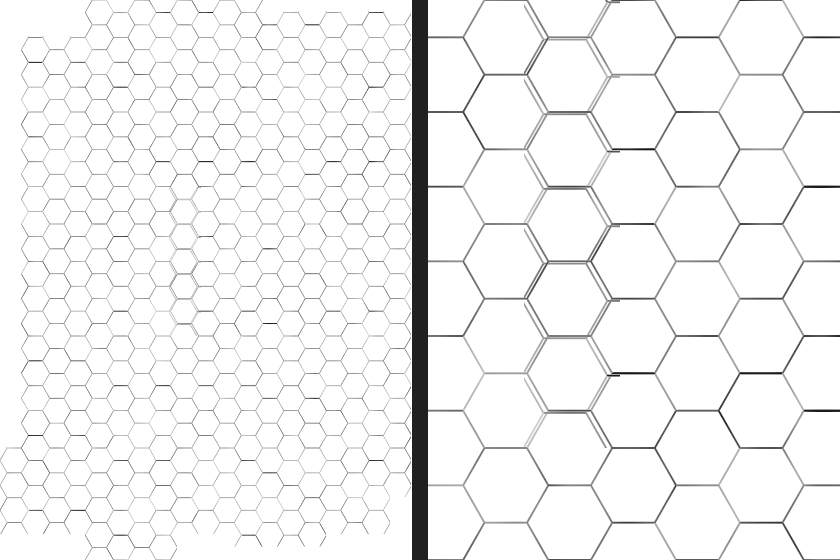
Left, the full canvas; right, a detail of the centre.
A Shadertoy shader for this pattern:

```glsl
// Thin grey honeycomb outlines on white, assembled from uneven patches with worn ink.

float hash(vec2 p) {
    p = fract(p * vec2(0.1031, 0.1137));
    p += dot(p, p.yx + 33.33);
    return fract((p.x + p.y) * p.x * 91.7);
}

float noise(vec2 p) {
    vec2 i = floor(p), f = fract(p);
    f = f * f * (3.0 - 2.0 * f);
    return mix(mix(hash(i), hash(i + vec2(1, 0)), f.x),
               mix(hash(i + vec2(0, 1)), hash(i + vec2(1, 1)), f.x), f.y);
}

// Grid units: one column step across, one cell height down.
// Returns distance to the nearest cell edge; edgeMid identifies that edge.
float hexEdge(vec2 g, out vec2 edgeMid, out bool level) {
    const vec2 toSquare = vec2(0.866, 1.0);
    vec2 evenCentre = vec2(2.0 * round((g.x - 0.667) * 0.5), floor(g.y) + 0.5);
    vec2 oddCentre = vec2(2.0 * floor((g.x - 0.667) * 0.5) + 1.0, round(g.y));
    vec2 a = (g - evenCentre - vec2(0.667, 0)) * toSquare;
    vec2 b = (g - oddCentre - vec2(0.667, 0)) * toSquare;
    bool useEven = dot(a, a) < dot(b, b);
    vec2 p = useEven ? a : b, q = abs(p);
    float slant = dot(q, vec2(0.866, 0.5));
    level = q.y > slant;
    vec2 side = vec2(p.x < 0.0 ? -1.0 : 1.0, p.y < 0.0 ? -1.0 : 1.0);
    edgeMid = (useEven ? evenCentre : oddCentre)
            + side * (level ? vec2(0, 0.5) : vec2(0.5, 0.25));
    return 0.5 - max(q.y, slant);
}

// Box-filtered coverage of a line of the given width.
float stroke(float d, float width, float pixel) {
    float r = 0.5 * pixel;
    return (clamp(0.5 * width - d, -r, r) - clamp(-0.5 * width - d, -r, r)) / pixel;
}

// Stepped outline of the assembled patches.
float patchMask(vec2 g, float pixel) {
    float top = g.x < 1.0 ? 18.0 : g.x < 4.0 ? 1.5 : g.x < 12.33 ? 0.0 : 0.5;
    float bottom = g.x < 4.0 ? 21.5 : g.x < 8.33 ? 22.6 : g.x < 11.0 ? 21.5
                 : g.x < 15.33 ? 22.0 : g.x < 18.33 ? 21.5 : 20.0;
    float inside = min(g.y - top + 0.04, bottom - 0.04 - g.y);
    if (g.x > 18.33) inside = min(inside, abs(g.y - 4.25) - 0.22);
    return smoothstep(-0.5, 0.5, inside / pixel);
}

// Ink strength: random per edge, heavier on patch seams, faded in places.
float inkStrength(vec2 g, vec2 edgeMid, bool level) {
    float rnd = hash(round(edgeMid * vec2(2, 4)) + 17.0);
    float strength = level ? mix(0.6, 1.0, rnd) : mix(0.4, 0.95, rnd);
    float phase = g.x < 4.0 ? 2.5 : g.x < 12.0 ? 0.5 : g.x < 15.33 ? 1.0 : 0.5;
    float seam = abs(mod(edgeMid.y - phase + 1.5, 3.0) - 1.5);
    if (level && seam < 0.1 && rnd > 0.3) strength = 1.5;
    return strength * mix(0.65, 1.15, noise(g * 2.3)) * mix(0.8, 1.15, noise(g * 0.35 + 9.0));
}

void mainImage(out vec4 fragColor, in vec2 fragCoord) {
    vec2 uv = fragCoord / iResolution.xy;
    vec2 g = vec2(uv.x, 1.0 - uv.y) * vec2(19.35, 22.5);
    float pixel = 22.5 / iResolution.y;

    vec2 edgeMid;
    bool level;
    float d = hexEdge(g, edgeMid, level);
    float ink = stroke(d, 0.025, pixel) * inkStrength(g, edgeMid, level);

    // Doubled lines where two patches overlap slightly out of register
    if (g.x > 7.95 && g.x < 9.45 && g.y > 7.5 && g.y < 13.5) {
        d = hexEdge(g + vec2(0.075, -0.03), edgeMid, level);
        ink = max(ink, 0.75 * stroke(d, 0.025, pixel) * inkStrength(g, edgeMid, level));
    }

    ink *= patchMask(g, pixel) * step(g.x, 19.3);
    fragColor = vec4(mix(vec3(1.0), vec3(0.1), clamp(ink, 0.0, 1.0)), 1.0);
}
```
